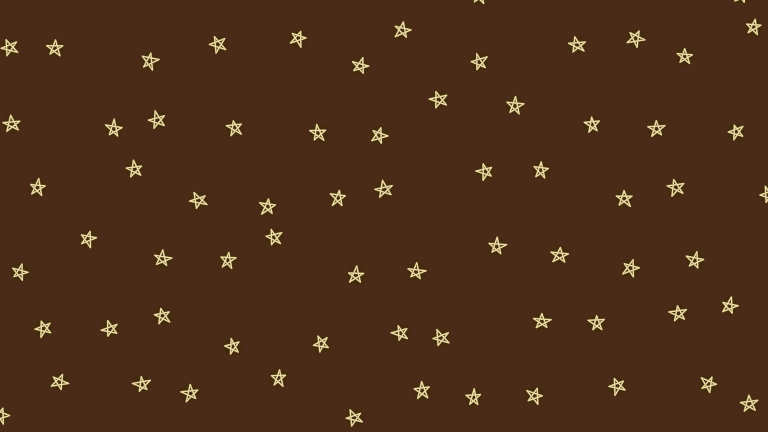
Give the GLSL for this pattern, as a Shadertoy shader.

```glsl
// Small hand-drawn five-pointed stars scattered over a dark brown ground.

const vec3 GROUND_COLOR = vec3(0.290, 0.170, 0.090);
const vec3 HALO_COLOR   = vec3(0.270, 0.170, 0.050);
const vec3 INK_COLOR    = vec3(0.930, 0.870, 0.650);

// Lengths are fractions of the canvas height.
const float CELL_SIZE    = 0.163;
const float ROW_SHIFT    = 0.38;    // sideways shift per row, in cells
const float SCATTER      = 0.62;    // share of a cell the centre may roam
const float STAR_RADIUS  = 0.0192;
const float STROKE_HALF  = 0.0018;
const float HALO_RADIUS  = 0.0215;
const float HALO_SOFT    = 0.0030;
const float MAX_TILT     = 0.42;    // radians either way
const float POINT_WOBBLE = 0.26;    // unevenness of the points
const int   POINTS       = 5;
const float TAU          = 6.2831853;

// Two random values in 0..1 for a cell and a seed
vec2 hash2(vec2 cell, float seed) {
    vec3 q = fract(vec3(cell.xyx + seed * 7.31) * vec3(0.1031, 0.1030, 0.0973));
    q += dot(q, q.yzx + 33.33);
    return fract((q.xx + q.yz) * q.zy);
}

float segmentDistance(vec2 p, vec2 a, vec2 b) {
    vec2 ap = p - a, ab = b - a;
    return length(ap - ab * clamp(dot(ap, ab) / dot(ab, ab), 0.0, 1.0));
}

// Uneven star point; the index wraps around
vec2 starPoint(int index, vec2 cell, float tilt) {
    int k = index % POINTS;
    vec2 wobble = (hash2(cell, float(k) + 3.0) - 0.5) * POINT_WOBBLE;
    float angle = TAU * (0.25 + float(k) / float(POINTS)) + tilt + wobble.x;
    return STAR_RADIUS * (1.0 + wobble.y) * vec2(cos(angle), sin(angle));
}

// Distance to the crossing strokes that join every second point
float starDistance(vec2 p, vec2 cell) {
    float tilt = (hash2(cell, 2.0).x * 2.0 - 1.0) * MAX_TILT;
    float d = 1.0;
    for (int i = 0; i < POINTS; i++) {
        vec2 a = starPoint(i, cell, tilt);
        vec2 b = starPoint(i + 2, cell, tilt);
        d = min(d, segmentDistance(p, a, b));
    }
    return d;
}

void mainImage(out vec4 fragColor, in vec2 fragCoord) {
    float pixel = 1.0 / iResolution.y;

    // Sheared grid with one roaming star per cell
    vec2 grid = fragCoord * pixel / CELL_SIZE + 20.0;
    grid.x += floor(grid.y) * ROW_SHIFT;
    vec2 cell = floor(grid);
    vec2 center = 0.5 + (hash2(cell, 1.0) - 0.5) * SCATTER;
    vec2 p = (fract(grid) - center) * CELL_SIZE;

    // Faint warm halo, then the ink strokes
    float halo = 1.0 - smoothstep(HALO_RADIUS - HALO_SOFT, HALO_RADIUS + HALO_SOFT, length(p));
    float edge = 0.7 * pixel;
    float ink = 1.0 - smoothstep(STROKE_HALF - edge, STROKE_HALF + edge, starDistance(p, cell));

    vec3 color = mix(GROUND_COLOR, HALO_COLOR, halo);
    fragColor = vec4(mix(color, INK_COLOR, ink), 1.0);
}
```
